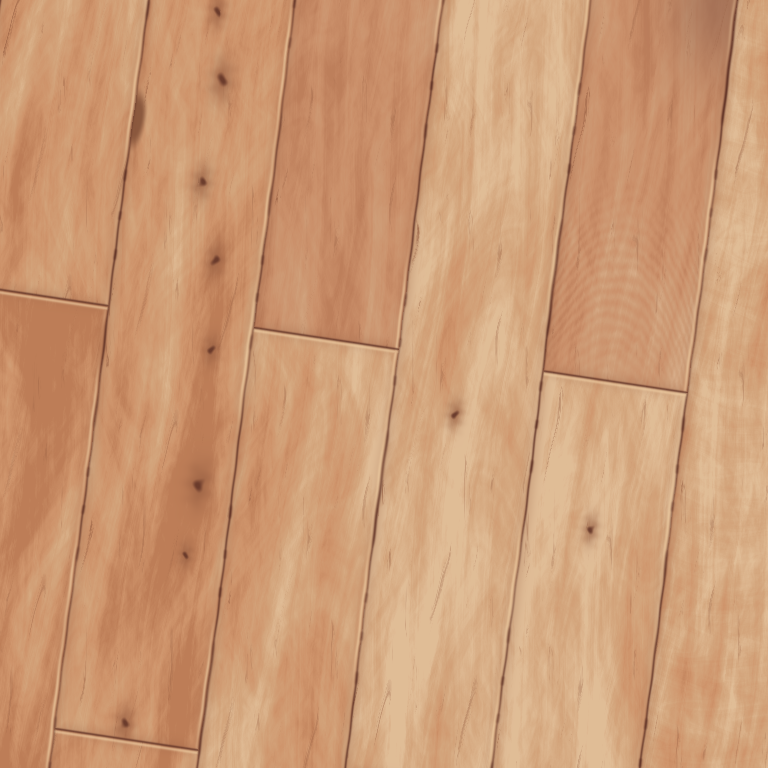
Give the GLSL for this texture, as a WebGL 1 fragment shader.

```glsl
precision highp float;
// Slanted floor of long pine planks with staggered end joints, knots and worn bevels.
// The canvas is sheared into plank space; each plank gets a tone and an offset for
// its grain (warped layered sines), and knots are scattered by jittered cells.
uniform vec2 u_resolution;

#define PLANK_WIDTH 0.192
#define PLANK_LENGTH 1.122
#define LEAN 0.128
#define JOINT_TILT 0.15
#define FIRST_SEAM 0.065
#define FIRST_JOINT 0.062
#define SEAM_HALF 0.0016
#define BEVEL_OFFSET 0.0038
#define BEVEL_HALF 0.0021
#define KNOT_STEP 0.125
#define GRAIN_DEPTH 0.36
#define BLOTCH_DEPTH 0.34

const vec3 UMBER = vec3(0.74, 0.49, 0.34);
const vec3 HONEY = vec3(0.81, 0.58, 0.42);
const vec3 PINE = vec3(0.83, 0.65, 0.49);
const vec3 CREAM = vec3(0.88, 0.74, 0.59);
const vec3 ROSE = vec3(0.75, 0.52, 0.41);
const vec3 BROWN = vec3(0.58, 0.36, 0.25);
const vec3 GAP = vec3(0.38, 0.20, 0.15);
const vec3 BEVEL = vec3(0.94, 0.81, 0.64);

float hash(vec2 p) {
  return fract(sin(dot(p, vec2(127.1, 311.7))) * 4375.85);
}

float bell(float x) { return exp(-x * x); }

// Layered sines, warped and rotated at every octave
float grain(vec2 p) {
  float sum = 0.0, amp = 0.5;
  for (int i = 0; i < 5; i++) {
    p += 0.7 * sin(p.yx * vec2(1.7, 1.3) + float(i) * 2.1);
    sum += amp * sin(p.x) * cos(p.y);
    p = mat2(0.8, 0.6, -0.6, 0.8) * p * 1.9 + 3.7;
    amp *= 0.62;
  }
  return sum;
}

// Wood ramp from dark (0) to pale (1)
vec3 wood(float t) {
  t = clamp(t, 0.0, 1.0) * 3.0;
  vec3 c = mix(UMBER, HONEY, min(t, 1.0));
  c = mix(c, PINE, clamp(t - 1.0, 0.0, 1.0));
  return mix(c, CREAM, clamp(t - 2.0, 0.0, 1.0));
}

// x: dark core, y: soft brown halo of the knots in one column
vec2 knots(float across, float along, float column, float chance) {
  vec2 mark = vec2(0.0);
  float cell = floor(along / KNOT_STEP);
  for (int i = -1; i <= 1; i++) {
    vec2 id = vec2(column + 17.0, cell + float(i) + 5.0);
    float size = mix(0.5, 1.3, hash(id + 7.3));
    vec2 center = vec2(mix(0.38, 0.8, hash(id + 2.9)) * PLANK_WIDTH,
                       (id.y - 4.8 + 0.6 * hash(id + 4.1)) * KNOT_STEP);
    vec2 q = (vec2(across * PLANK_WIDTH, along) - center) / size;
    q += 0.0015 * sin(q.yx * 330.0 + id.y);
    float present = step(hash(id), chance);
    float core = 1.0 - smoothstep(0.2, 1.15, length(q / vec2(0.0065, 0.008)));
    mark = max(mark, present * vec2(core, bell(length(q / vec2(0.013, 0.025)))));
  }
  return mark;
}

void main() {
  vec2 uv = gl_FragCoord.xy / u_resolution;

  // Plank space, with slightly uneven cuts
  float along = uv.y + JOINT_TILT * uv.x;
  float lane = (uv.x - LEAN * uv.y - FIRST_SEAM) / PLANK_WIDTH;
  lane += 0.004 * sin(along * 11.0 + 2.0 * floor(lane + 0.5)) + 0.0018 * sin(along * 97.0);
  float column = floor(lane), across = lane - column;
  float run = (along - FIRST_JOINT) / PLANK_LENGTH - 0.5 * mod(column, 2.0);
  float row = floor(run);
  float width = across * PLANK_WIDTH;
  vec2 shift = vec2(column * 5.3 + row * 2.7, column * 3.1 - row * 7.9);

  // Plank tone, paler to the right, then streaks, blotches and mottling
  float tone = 0.41 + 0.065 * column + 0.24 * cos(2.4 * (column - 2.0) - 3.5 * row);
  tone += GRAIN_DEPTH * grain(vec2(width * 60.0, along * 5.0) + shift);
  tone += BLOTCH_DEPTH * grain(vec2(width * 18.0, along * 8.0) + shift.yx);
  tone += 0.09 * grain(vec2(width * 260.0, along * 90.0) + shift);
  tone += 0.16 * step(3.5, column) * grain(vec2(width * 20.0, along * 60.0));

  // Arched figure in one plank, a dark heart band in the knotty one
  float arched = step(2.5, column) * step(column, 3.5) * step(0.0, row);
  float arch = along + 0.45 * (across - 0.45) * (across - 0.45);
  arch += 0.006 * grain(vec2(width * 90.0, along * 25.0));
  tone += 0.11 * arched * sin(arch * 370.0) * bell((along - 0.74) / 0.11);
  float knotty = 1.0 - step(0.5, mod(column, 6.0));
  tone -= 0.35 * knotty * bell((across - 0.73) / 0.2) * smoothstep(0.95, 0.6, along);
  vec3 color = wood(tone);

  // Rosy planks, a stained corner and soft dark flecks, denser by the left edge
  float rosy = mod(column, 2.0) * step(0.0, row) * step(0.0, column);
  color = mix(color, ROSE, 0.25 * rosy);
  color = mix(color, ROSE * 0.8, 0.65 * arched * bell(length((uv - vec2(0.94, 1.0)) / vec2(0.07, 0.1))));
  float fleck = smoothstep(0.5, 1.0, grain(vec2(width * 170.0, along * 20.0) + shift));
  color = mix(color, BROWN, fleck * (0.35 + 0.4 * bell(width / 0.025)));

  // Knots, and a bark scar beside the knotty plank's seam
  vec2 knot = knots(across, along, column, mix(0.1 * step(1.5, column), 0.85, knotty));
  color = mix(color, BROWN, 0.65 * knot.y);
  color = mix(color, GAP, 0.85 * knot.x);
  float scar = length(vec2(width - 0.003, along - 0.871) / vec2(0.014, 0.04));
  color = mix(color, BROWN * 0.85, 0.85 * knotty * (1.0 - smoothstep(0.5, 1.15, scar)));

  // Side seams and end joints: shadow, worn bevel, broken dark gap
  float seam = floor(lane + 0.5);
  float side = (lane - seam) * PLANK_WIDTH;
  float end = (run - floor(run + 0.5)) * PLANK_LENGTH;
  float wear = 0.5 + 0.5 * sin(along * 7.0 + seam * 2.3 + 1.3 * sin(along * 23.0 + seam));
  float chip = smoothstep(0.55, 0.95, sin(along * 61.0 + 4.0 * sin(along * 17.0 + seam)));
  float shadow = max(bell(side / 0.010), bell(end / 0.010));
  color = mix(color, BROWN, 0.2 * shadow);
  float bevel = max(mix(0.08, 0.65, wear) * bell((side + BEVEL_OFFSET) / BEVEL_HALF),
                    0.6 * bell((end + BEVEL_OFFSET) / BEVEL_HALF));
  color = mix(color, BEVEL, bevel);
  float cut = mix(0.75, 0.4, wear) + 0.2 * chip;
  cut *= bell(side / (SEAM_HALF * (1.0 + 0.3 * chip)));
  color = mix(color, GAP, max(cut, 0.75 * bell(end / SEAM_HALF)));

  gl_FragColor = vec4(color, 1.0);
}
```
